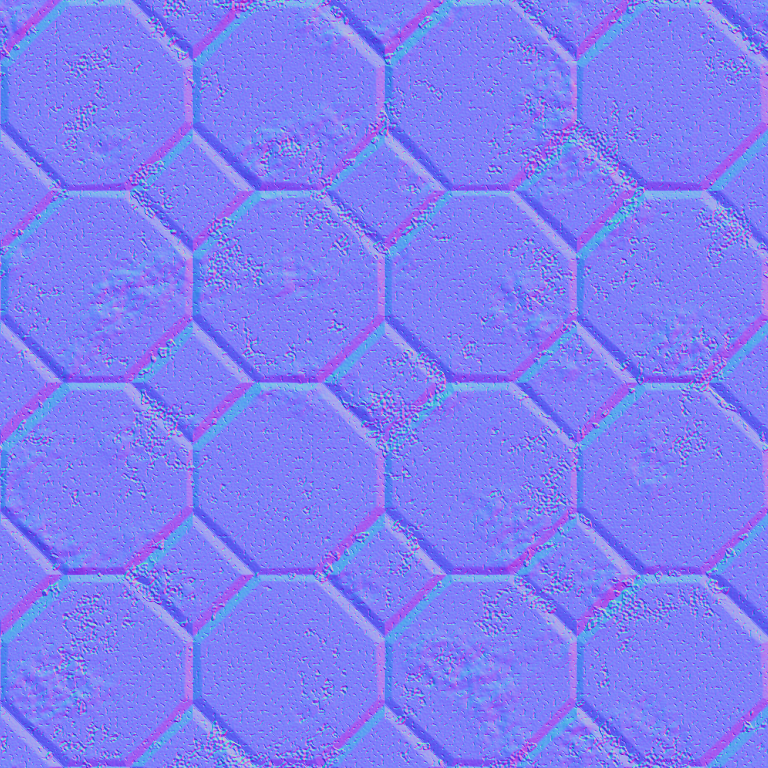
This texture map is drawn by a Shadertoy shader. Its source:

```glsl
// Tangent-space normal map of a worn octagon-and-diamond paving, 4 by 4 repeats.
// A height field (bevelled tiles, dents, chipped patches, grain) is built from
// distances and periodic gradient noise, then differentiated into a normal.

const float REPEATS = 4.0;

float hash(vec2 p) {
    vec3 q = fract(p.xyx * 0.1031);
    q += dot(q, q.yzx + 33.33);
    return fract((q.x + q.y) * q.z);
}

float cornerRamp(vec2 cell, vec2 offset, vec2 period) {
    float angle = 6.2832 * hash(mod(cell, period) + 3.0);
    return dot(vec2(cos(angle), sin(angle)), offset);
}

// Gradient noise that wraps after 'period' lattice cells
float gradientNoise(vec2 p, vec2 period) {
    vec2 i = floor(p), f = p - i;
    vec2 u = f * f * f * (f * (f * 6.0 - 15.0) + 10.0);
    vec2 e = vec2(1.0, 0.0);
    return mix(
        mix(cornerRamp(i, f, period), cornerRamp(i + e, f - e, period), u.x),
        mix(cornerRamp(i + e.yx, f - e.yx, period), cornerRamp(i + 1.0, f - 1.0, period), u.x),
        u.y);
}

float layer(vec2 p, float frequency) {
    return gradientNoise((p + 7.37) * frequency, vec2(REPEATS * frequency));
}

// x: distance to the nearest joint, yz: tile identifier
vec3 paving(vec2 p) {
    vec2 toCorner = 0.5 - abs(fract(p) - 0.5);
    float diagonal = (toCorner.x + toCorner.y - 0.325) * 0.7071;
    float straight = min(toCorner.x, toCorner.y) + 0.014;
    return diagonal < 0.0
        ? vec3(-diagonal, mod(floor(p + 0.5) + 0.5, REPEATS))
        : vec3(min(straight, diagonal), mod(floor(p), REPEATS));
}

float surfaceHeight(vec2 p) {
    vec3 tile = paving(p);
    float d = tile.x;
    float seed = hash(tile.yz * 2.0 + 11.0);
    float inner = smoothstep(0.0, 0.06, d);

    // Chipped areas: speckled patches, more frequent along the joints
    float patches = layer(p, 2.5) + 0.55 * layer(p, 7.0) + 0.75 * layer(p, 22.0);
    patches += 0.25 * (seed - 0.5) * inner + 0.24 * exp(-d * d * 1300.0);
    float wear = smoothstep(0.34, 0.5, patches);

    // Bevel falling to a narrow flat joint
    float drop = max(0.054 + 0.025 * layer(p, 2.0) - max(d, 0.004), 0.0);
    float height = -0.46 * drop * drop / (drop + 0.01) * (1.0 - 0.5 * wear);

    // Shallow dents and a few slanted creases, shifted for each tile
    vec2 shifted = p + seed * 17.0;
    float dented = smoothstep(0.0, 0.45, layer(shifted, 2.0) + 0.3 * (seed - 0.4));
    vec2 slanted = vec2(6.0 * shifted.y - 3.0 * shifted.x, shifted.x + shifted.y);
    float crease = gradientNoise(slanted, vec2(12.0, 4.0)) + 0.25 * layer(shifted, 6.0);
    float dents = 0.016 * abs(crease) + 0.013 * layer(shifted, 6.0)
                + 0.009 * layer(shifted, 15.0) + 0.004 * layer(shifted, 31.0);
    height += dents * dented * inner + 0.003 * layer(shifted, 3.0) * inner;

    // Fine grain with scattered pits, and coarse grain where chipped
    height += 0.0011 * layer(p, 76.0) - 0.0035 * smoothstep(0.2, 0.5, layer(p, 57.0));
    return height + wear * (0.0115 * layer(p, 62.0) - 0.002);
}

void mainImage(out vec4 fragColor, in vec2 fragCoord) {
    vec2 p = REPEATS * fragCoord / iResolution.xy - vec2(0.004, 0.007);

    // Central differences, never narrower than half a pixel each way
    float reach = max(0.003, 0.5 * REPEATS / iResolution.y);
    vec2 e = vec2(reach, 0.0);
    vec2 slope = vec2(surfaceHeight(p + e) - surfaceHeight(p - e),
                      surfaceHeight(p + e.yx) - surfaceHeight(p - e.yx)) / (2.0 * reach);

    vec3 normal = normalize(vec3(-slope, 1.0));
    fragColor = vec4(normal * vec3(0.5, 0.5, 0.48) + 0.5, 1.0);
}
```
